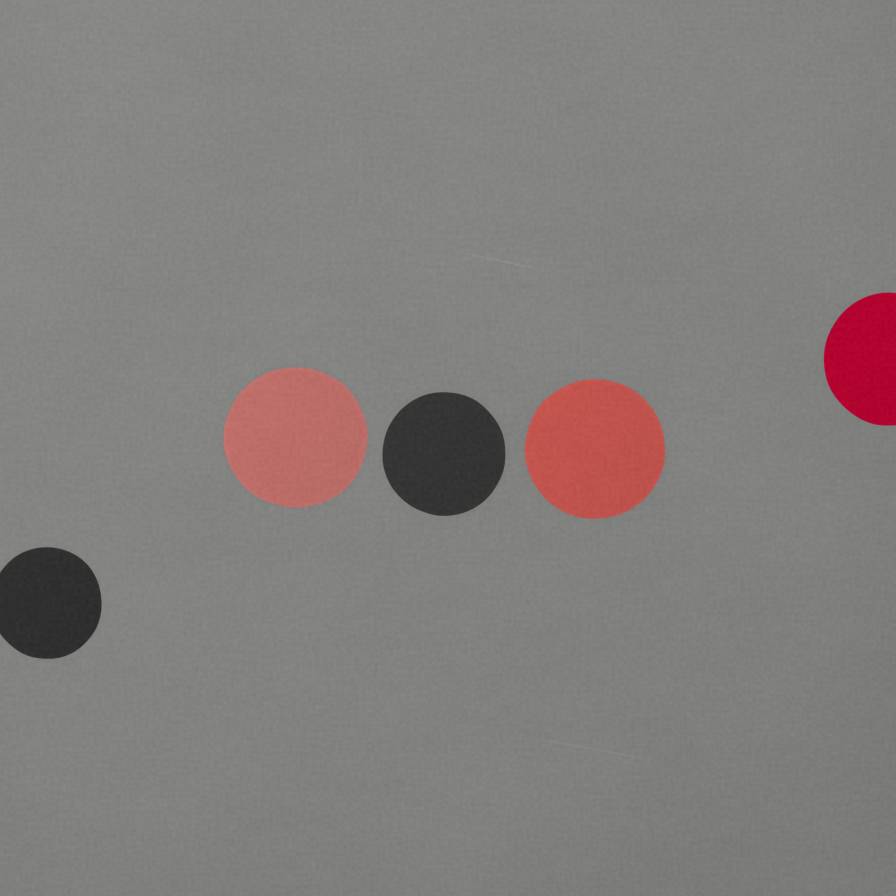
Reproduce this background procedurally as a WebGL 2 fragment shader.

```glsl
#version 300 es
precision highp float;
// Five flat painted discs on a softly mottled grey canvas.
// Discs are slightly wobbly ellipse distances over a shallow gradient;
// gradient noise adds mottling, woven grain and uneven pigment.

uniform vec2 u_resolution;
out vec4 outColor;

const vec3 GREY = vec3(0.512, 0.512, 0.505);
const vec3 CHARCOAL = vec3(0.205, 0.206, 0.203);
const vec3 ROSE = vec3(0.735, 0.425, 0.405);
const vec3 CORAL = vec3(0.750, 0.325, 0.300);
const vec3 CRIMSON = vec3(0.690, 0.015, 0.180);

vec2 hashGradient(vec2 cell) {
  vec3 p = fract(cell.xyx * vec3(0.1031, 0.1030, 0.0973));
  p += dot(p, p.yzx + 33.33);
  float angle = 6.2832 * fract((p.x + p.y) * p.z);
  return vec2(cos(angle), sin(angle));
}

float cornerValue(vec2 cell, vec2 local, vec2 corner) {
  return dot(hashGradient(cell + corner), local - corner);
}

float gradientNoise(vec2 p) {
  vec2 cell = floor(p);
  vec2 f = fract(p);
  vec2 w = f * f * f * (f * (f * 6.0 - 15.0) + 10.0);
  float low = mix(cornerValue(cell, f, vec2(0, 0)), cornerValue(cell, f, vec2(1, 0)), w.x);
  float high = mix(cornerValue(cell, f, vec2(0, 1)), cornerValue(cell, f, vec2(1, 1)), w.x);
  return mix(low, high, w.y);
}

float fbm(vec2 p) {
  float sum = 0.0;
  float amplitude = 0.5;
  for (int i = 0; i < 4; i++) {
    sum += amplitude * gradientNoise(p);
    p = p * 2.03 + 17.3;
    amplitude *= 0.5;
  }
  return sum;
}

// Fine canvas tooth: speckle plus faint horizontal and vertical threads.
float canvasGrain(vec2 uv) {
  float speckle = gradientNoise(uv * 230.0);
  float threads = gradientNoise(uv * vec2(45.0, 240.0)) + gradientNoise(uv * vec2(240.0, 45.0) + 9.0);
  return speckle + 0.4 * threads;
}

// Thin line that fades towards both ends.
float scratch(vec2 uv, vec2 a, vec2 b, float width) {
  vec2 along = b - a;
  float t = clamp(dot(uv - a, along) / dot(along, along), 0.0, 1.0);
  float d = length(uv - a - along * t);
  return (1.0 - smoothstep(0.0, width, d)) * 4.0 * t * (1.0 - t);
}

float discDistance(vec2 uv, vec2 center, vec2 radii) {
  vec2 q = uv - center;
  float wobble = 0.0012 * gradientNoise(normalize(q + 1e-5) * 2.0 + center * 31.0);
  return (length(q / radii) - 1.0) * min(radii.x, radii.y) + wobble;
}

// Paint one disc, lit a little from the upper left, with a thin soft rim.
vec3 paintDisc(vec3 base, vec2 uv, vec2 center, vec2 radii, vec3 pigment, float pixel) {
  float d = discDistance(uv, center, radii);
  vec2 q = (uv - center) / radii;
  float edge = max(pixel, 0.0018);
  float coverage = 1.0 - smoothstep(-0.5 * edge, 0.5 * edge, d);
  float halo = exp(-max(d, 0.0) / 0.004);
  float rim = exp(-abs(d + 0.001) / 0.002);
  float light = 0.02 * dot(q, vec2(-0.8, 0.5)) + 0.03 * fbm(uv * 18.0);
  vec3 paint = pigment * (1.0 + light + 0.03 * rim);
  return mix(base * (1.0 - 0.025 * halo), paint, coverage);
}

vec3 greyGround(vec2 uv) {
  float slope = 0.022 * (uv.y - 0.5) - 0.018 * (uv.x - 0.5);
  float mottling = 0.018 * fbm(uv * 5.0) + 0.010 * fbm(uv * vec2(9.0, 30.0));
  float corner = 0.018 * smoothstep(0.45, 0.8, length(uv - vec2(0.42, 0.6)));
  return GREY + slope + mottling - corner;
}

void main() {
  float side = min(u_resolution.x, u_resolution.y);
  vec2 uv = (gl_FragCoord.xy - 0.5 * u_resolution) / side + 0.5;
  float pixel = 1.0 / side;

  // Ground with two faint scuffs
  vec3 color = greyGround(uv);
  color += 0.035 * scratch(uv, vec2(0.515, 0.718), vec2(0.605, 0.699), 0.0018);
  color += 0.025 * scratch(uv, vec2(0.590, 0.177), vec2(0.740, 0.150), 0.0018);

  // Central row of three
  color = paintDisc(color, uv, vec2(0.3300, 0.5117), vec2(0.0801, 0.0781), ROSE, pixel);
  color = paintDisc(color, uv, vec2(0.4954, 0.4935), vec2(0.0687, 0.0690), CHARCOAL, pixel);
  color = paintDisc(color, uv, vec2(0.6641, 0.4987), vec2(0.0783, 0.0781), CORAL, pixel);

  // Discs cut by the side edges
  color = paintDisc(color, uv, vec2(0.0520, 0.3268), vec2(0.0616, 0.0625), CHARCOAL * 0.9, pixel);
  color = paintDisc(color, uv, vec2(0.9940, 0.5990), vec2(0.0747, 0.0743), CRIMSON, pixel);

  color += 0.022 * canvasGrain(uv);
  outColor = vec4(clamp(color, 0.0, 1.0), 1.0);
}
```
